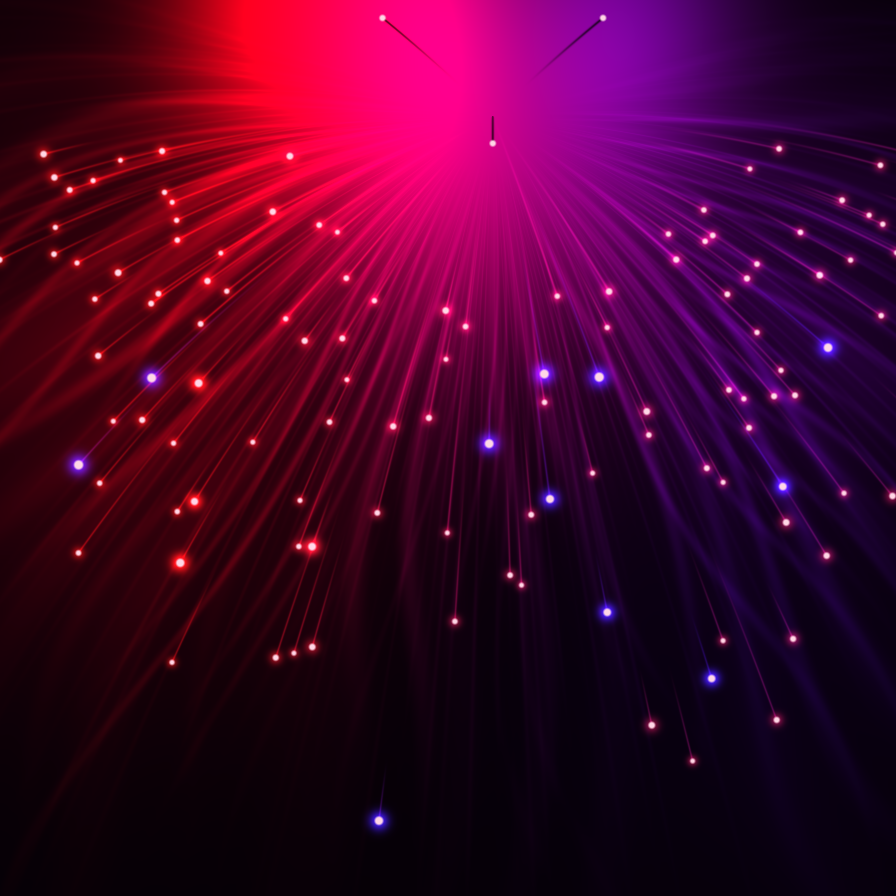
This background is drawn by a three.js fragment shader. Its source:

```glsl
// Fan of glowing optical fibres falling from a red, pink and violet light, with bright tips.
varying vec2 vUv;

const vec2 ROOT = vec2(0.55, 0.87);      // where the fibres converge
const float DROOP = 0.35;                // how far fibres sag with distance
const int TIP_COUNT = 125;
const float TIP_SPREAD = 1.5;            // half angle of the fan of tips
const float TIP_NEAR = 0.20;
const float TIP_FAR = 0.86;
const float CORE_RADIUS = 0.0034;
const float HALO_RADIUS = 0.0075;
const float FIBRE_WIDTH = 0.0014;
const float EDGE = 0.0016;               // softness of tip edges
const float STREAK_LIGHT = 0.25;

const vec3 BASE = vec3(0.018, 0.0, 0.022);
const vec3 RED = vec3(0.95, 0.0, 0.05);
const vec3 PINK = vec3(0.76, 0.0, 0.41);
const vec3 PURPLE = vec3(0.37, 0.01, 0.53);
const vec3 PLUME = vec3(0.40, 0.0, 0.22);
const vec3 LEFT_HAZE = vec3(0.36, 0.0, 0.04);
const vec3 RIGHT_HAZE = vec3(0.17, 0.0, 0.25);
const vec3 LOW_HAZE = vec3(0.03, 0.0, 0.08);
const vec3 FIBRE_LEFT = vec3(0.70, 0.03, 0.07);
const vec3 FIBRE_MID = vec3(0.45, 0.02, 0.34);
const vec3 FIBRE_RIGHT = vec3(0.22, 0.03, 0.48);
const vec3 TIP_CORE = vec3(1.0, 0.84, 0.90);
const vec3 HALO_RED = vec3(1.0, 0.08, 0.06);
const vec3 HALO_PINK = vec3(0.95, 0.10, 0.36);
const vec3 HALO_BLUE = vec3(0.25, 0.10, 1.0);

float hash(float n) {
  return fract(sin(n * 12.9898 + 4.137) * 43758.5);
}

float glow(vec2 p, vec2 centre, vec2 radii) {
  vec2 q = (p - centre) / radii;
  return exp(-dot(q, q));
}

// Polar position around the root; x is the angle from straight down.
vec2 toFan(vec2 p) {
  vec2 d = p - ROOT;
  return vec2(atan(d.x, -d.y), length(d));
}

// Launch angle of the drooping fibre that passes through a fan position.
float launchAngle(vec2 fan) {
  return fan.x + DROOP * fan.y * sin(fan.x);
}

// One jittered strand per angular cell, each with its own reach.
float strands(float angle, float r, float density) {
  float t = angle * density;
  float id = floor(t);
  float d = (fract(t) - mix(0.35, 0.65, hash(id + density))) / 0.35;
  float reach = mix(0.5, 1.3, hash(id * 1.7 + density + 3.0));
  return exp(-4.0 * d * d) * hash(id + density * 2.3) * (1.0 - smoothstep(reach * 0.45, reach, r));
}

vec3 fibreTint(float x) {
  vec3 tint = mix(FIBRE_LEFT, FIBRE_MID, smoothstep(0.2, 0.55, x));
  return mix(tint, FIBRE_RIGHT, smoothstep(0.5, 0.85, x));
}

// Thin line of constant launch angle that brightens towards its tip.
float fibre(float angle, float r, float tipAngle, float tipR, float len) {
  float d = abs(angle - tipAngle) * r / FIBRE_WIDTH;
  return exp(-d * d) * smoothstep(tipR - len, tipR, r) * step(r, tipR);
}

void main() {
  vec2 p = vUv;
  vec2 fan = toFan(p);
  float r = fan.y;
  float angle = launchAngle(fan);

  // Soft coloured light
  vec3 color = RED * glow(p, vec2(0.32, 0.98), vec2(0.13, 0.22));
  color += PINK * glow(p, vec2(0.47, 0.98), vec2(0.13, 0.24));
  color += PURPLE * glow(p, vec2(0.69, 0.96), vec2(0.13, 0.20));
  color += PLUME * glow(p, vec2(0.54, 0.73), vec2(0.20, 0.21));
  color += LEFT_HAZE * glow(p, vec2(0.15, 0.59), vec2(0.27, 0.32));
  color += RIGHT_HAZE * glow(p, vec2(0.87, 0.67), vec2(0.23, 0.24));
  color += LOW_HAZE * glow(p, vec2(0.85, 0.25), vec2(0.30, 0.30));

  // Blurred, gently crossing strands shade the light and carry it downwards
  float wavy = angle + 0.06 * sin(7.0 * r + 4.0 * angle);
  float crossed = angle - 0.08 * sin(6.0 * r + 3.0 * angle + 1.0);
  float streak = 0.8 * strands(wavy, r, 8.0) + 0.7 * strands(crossed, r, 17.0)
    + 0.35 * strands(angle, r, 37.0) + 0.12 * sin(wavy * 27.0 + 2.0 * sin(wavy * 7.0));
  float below = 1.0 - smoothstep(1.3, 2.0, abs(fan.x));
  float weight = smoothstep(0.04, 0.34, r) * below;
  color *= mix(1.0, 0.62 + 0.75 * streak, weight);
  float carried = smoothstep(0.12, 0.45, r) * (1.0 - 0.4 * smoothstep(0.5, 0.95, r));
  color += fibreTint(p.x) * max(streak, 0.0) * below * carried * STREAK_LIGHT;
  color += BASE;

  // Dark fibres crossing the brightest light
  for (int i = 0; i < 3; i++) {
    float side = float(i) - 1.0;
    vec2 tip = vec2(side * 2.3, 0.03 + 0.135 * abs(side));
    color *= 1.0 - 0.7 * fibre(angle, r, launchAngle(tip), tip.y, 0.12);
    float d = length(p - ROOT - tip.y * vec2(sin(tip.x), -cos(tip.x)));
    color = mix(color, TIP_CORE, 1.0 - smoothstep(CORE_RADIUS - EDGE, CORE_RADIUS + EDGE, d));
  }

  // Lit fibres with glowing tips
  for (int i = 0; i < TIP_COUNT; i++) {
    float n = float(i) + 1.0;
    float u = fract(n * 0.618034) * 2.0 - 1.0;
    float a = TIP_SPREAD * sign(u) * pow(abs(u), 0.85);
    vec2 tip = vec2(a, mix(TIP_NEAR, TIP_FAR - 0.25 * abs(sin(a)), pow(hash(n), 0.85)));
    vec2 centre = ROOT + tip.y * vec2(sin(a), -cos(a));
    float kind = hash(n + 211.0);
    float blue = step(0.86, kind) * step(centre.y, 0.62);
    float large = max(blue, step(kind, 0.08) * step(centre.x, 0.4) * step(centre.y, 0.6));
    float size = mix(0.75, 1.1, hash(n + 57.0)) + 0.4 * large;
    vec3 halo = mix(mix(HALO_RED, HALO_PINK, smoothstep(0.15, 0.6, centre.x)), HALO_BLUE, blue);

    float line = fibre(angle, r, launchAngle(tip), tip.y, mix(0.06, 0.24, hash(n + 91.0)));
    color += mix(fibreTint(centre.x), halo, 0.5) * line * 0.42;
    float d = length(p - centre);
    float spread = d / (HALO_RADIUS * size);
    color += halo * exp(-spread * spread) * (0.55 + 0.5 * large);
    float core = CORE_RADIUS * size;
    color = mix(color, TIP_CORE, 1.0 - smoothstep(core - EDGE, core + EDGE, d));
  }

  gl_FragColor = vec4(clamp(color, 0.0, 1.0), 1.0);
}
```
